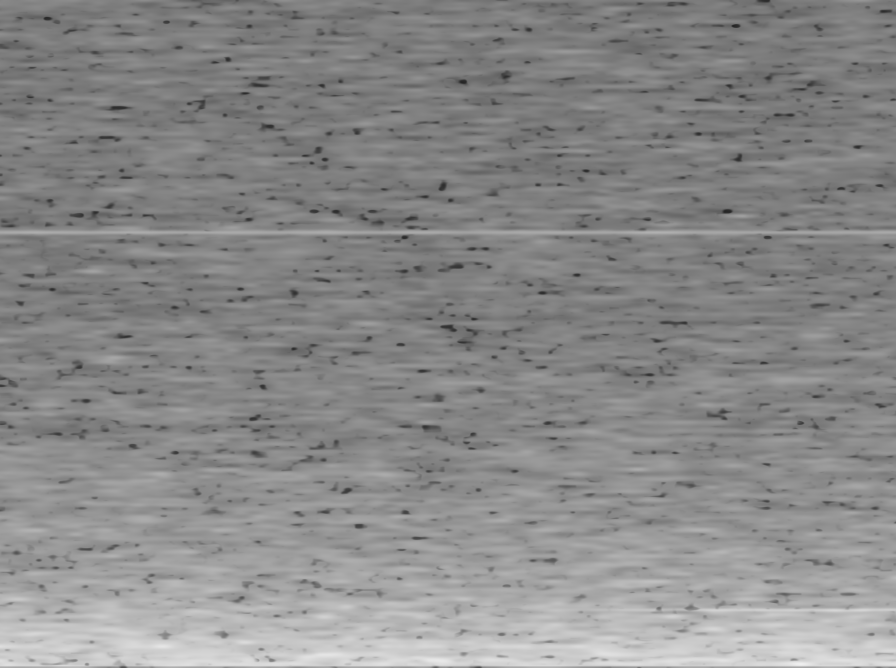
A WebGL 2 fragment shader for this texture:

```glsl
#version 300 es
precision highp float;
// Grey spectrogram-like grain: fine horizontal streaks, dark specks, a pale line and a bright foot.
uniform vec2 u_resolution;
out vec4 fragColor;

vec2 hash2(vec2 cell) {
    uvec2 q = uvec2(ivec2(cell) + 4096);
    uint n = (q.x + q.y * 65537u) * 747796405u + 2891336453u;
    n = ((n >> ((n >> 28u) + 4u)) ^ n) * 277803737u;
    n = (n >> 22u) ^ n;
    return (vec2(n & 65535u, n >> 16u) + 0.5) / 65536.0;
}

// Normally distributed value of one cell
float normalValue(vec2 cell) {
    vec2 h = hash2(cell);
    return sqrt(-2.0 * log(h.x)) * cos(6.28318 * h.y);
}

// One row of smooth noise, shifted so that rows do not line up
float rowNoise(float x, float row) {
    x += 7.0 * hash2(vec2(row, 911.0)).x;
    float cell = floor(x);
    return mix(normalValue(vec2(cell, row)), normalValue(vec2(cell + 1.0, row)),
               smoothstep(0.0, 1.0, x - cell));
}

float noise(vec2 p) {
    float row = floor(p.y);
    return mix(rowNoise(p.x, row), rowNoise(p.x, row + 1.0),
               smoothstep(0.0, 1.0, p.y - row));
}

float bell(float d, float width) {
    return exp(-d * d / (width * width));
}

float shade(vec2 p) {
    // Overall brightness, rising towards the foot
    float tone = 0.476 + 0.12 * exp(-p.y / 0.35) + 0.26 * exp(-p.y / 0.12);

    // Long streaks and broad soft patches
    float patches = noise(p * vec2(7.0, 32.0) + 700.0);
    tone += 0.012 * noise(p * vec2(2.5, 130.0) + 300.0) + 0.009 * patches;

    // Fine streaks of mixed length
    float streak = noise(p * vec2(21.0, 155.0))
                 + 0.55 * noise(p * vec2(48.0, 185.0) + 1200.0);
    tone += 0.034 * streak;

    // Small dark specks, strung along the darker streaks
    float gate = smoothstep(-0.3, 1.4, -streak - 0.25 * patches);
    float dotted = bell(p.y - 0.672, 0.008) + 0.6 * bell(p.y - 0.641, 0.004);
    gate = max(gate, 0.6 * dotted * smoothstep(-0.5, 0.7, noise(p * vec2(9.0, 20.0) + 90.0)));
    float speck = smoothstep(0.2, 1.9, noise(p * vec2(92.0, 180.0) + 2000.0));
    tone -= 0.25 * gate * speck;

    // Pale line across the whole width
    float line = 0.69 + 0.02 * noise(p * vec2(14.0, 60.0) + 50.0);
    tone = mix(tone, line, 0.85 * bell(p.y - 0.652, 0.0036));

    // Short bright streak near the foot and dark lowest edge
    tone += 0.13 * smoothstep(0.7, 1.1, p.x) * bell(p.y - 0.087, 0.0028);
    tone -= 0.22 * (1.0 - smoothstep(0.001, 0.004, p.y));
    return tone;
}

void main() {
    // Four samples per pixel keep the specks smooth
    float tone = 0.0;
    for (int i = 0; i < 4; i++) {
        vec2 offset = vec2(i & 1, i >> 1) * 0.5 - 0.25;
        tone += 0.25 * shade((gl_FragCoord.xy + offset) / u_resolution.y);
    }
    fragColor = vec4(vec3(clamp(tone, 0.0, 1.0)), 1.0);
}
```
